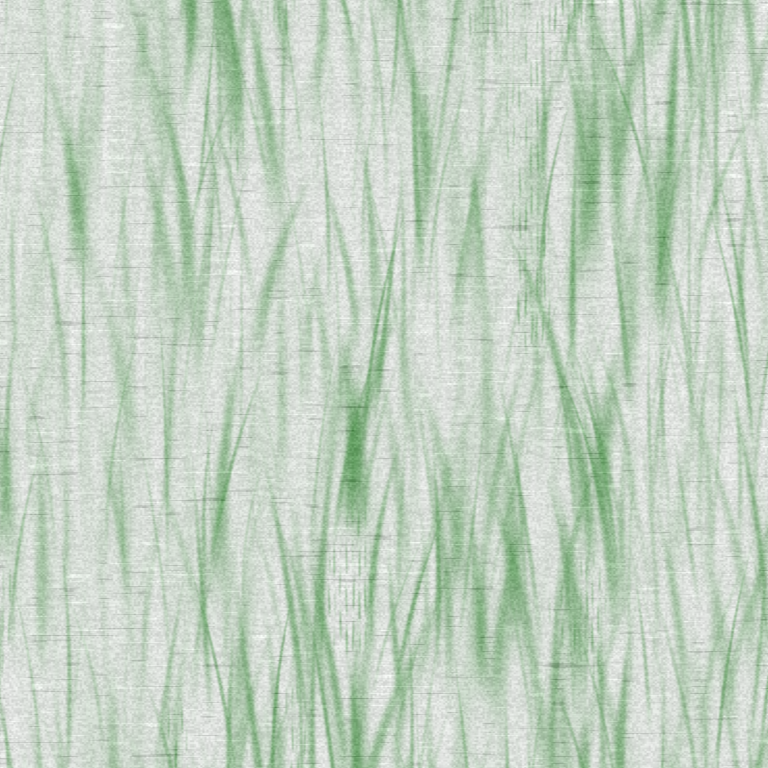
Write a WebGL 2 fragment shader that draws this texture.

```glsl
#version 300 es
precision highp float;
// Translucent green grass blades over pale woven linen.
// Layers of arched soft strokes, one per column cell, add up to an ink density;
// stretched noise supplies fibres, crosswise threads and grain.

#define LAYERS 10
#define REACH 3
#define COLUMN 0.045
#define BLADE_LENGTH 0.42
#define BLADE_WIDTH 0.0046
#define BLADE_INK 0.86
#define FIBRE_INK 0.13
#define NICK_INK 0.75
#define GRAIN 0.11
#define THREAD 0.10
#define LINEN vec3(0.885, 0.892, 0.885)
#define GREEN vec3(0.35, 0.60, 0.345)

uniform vec2 u_resolution;
out vec4 fragColor;

// Integer hash giving three values in 0..1
vec3 hash3(ivec3 cell) {
    uvec3 v = uvec3(cell) * 1664525u + 1013904223u;
    v.x += v.y * v.z; v.y += v.z * v.x; v.z += v.x * v.y;
    v ^= v >> 16u;
    v.x += v.y * v.z; v.y += v.z * v.x; v.z += v.x * v.y;
    return vec3(v >> 8u) / 16777216.0;
}

float noise(vec2 p, int seed) {
    ivec2 i = ivec2(floor(p));
    vec2 f = fract(p);
    f = f * f * (3.0 - 2.0 * f);
    float a = hash3(ivec3(i, seed)).x;
    float b = hash3(ivec3(i + ivec2(1, 0), seed)).x;
    float c = hash3(ivec3(i + ivec2(0, 1), seed)).x;
    float d = hash3(ivec3(i + ivec2(1, 1), seed)).x;
    return mix(mix(a, b, f.x), mix(c, d, f.x), f.y);
}

// Ink of one layer of long arched blades
float bladeLayer(vec2 p, int layer, float pixel) {
    float ink = 0.0;
    int home = int(floor(p.x / COLUMN));
    for (int k = -REACH; k <= REACH; k++) {
        int column = home + k;
        float shift = hash3(ivec3(column, 71, layer)).x;
        float along = p.y / BLADE_LENGTH + shift;
        int row = int(floor(along));
        ivec3 id = ivec3(column, row, layer);
        vec3 form = hash3(id);
        vec3 look = hash3(id + ivec3(0, 500, 100));
        float t = fract(along) / mix(0.6, 1.0, form.x);
        if (t >= 1.0) continue;

        // Centre line: lean plus a bend that grows towards the tip
        float root = (float(column) + form.y) * COLUMN;
        float lean = (look.x - 0.5) * 0.20;
        float bend = (form.z - 0.5) * 0.36;
        float centre = root + BLADE_LENGTH * t * (lean + bend * t);

        // Soft profile, tapered and faded at both ends
        float width = BLADE_WIDTH * mix(0.4, 1.7, look.y * look.y) * (1.15 - 0.65 * t);
        float d = (p.x - centre) / max(width, 0.6 * pixel);
        float fade = smoothstep(0.0, 0.4, t) * (1.0 - smoothstep(0.45, 1.0, t));
        float tuft = noise(vec2(root * 8.0, (float(row) - shift) * BLADE_LENGTH * 4.0), 11);
        float strength = mix(0.15, 0.85, look.z) * smoothstep(0.15, 0.8, tuft) * 1.5;
        ink += exp(-0.5 * d * d) * fade * strength;
    }
    return ink * BLADE_INK;
}

// Small clustered clefts of short dark strokes
float nicks(vec2 p, float pixel) {
    vec2 size = vec2(0.008, 0.055);
    float column = floor(p.x / size.x);
    float along = p.y / size.y + hash3(ivec3(int(column), 3, 31)).x;
    vec3 h = hash3(ivec3(int(column), int(floor(along)), 37));
    float t = fract(along);
    float centre = (column + 0.35 + 0.3 * h.x + (h.y - 0.5) * (t - 0.5) * 0.5) * size.x;
    float d = (p.x - centre) / max(0.0012, 0.6 * pixel);
    float cluster = smoothstep(0.74, 0.9, noise(p * vec2(13.0, 5.0), 41));
    return exp(-0.5 * d * d) * smoothstep(0.0, 0.3, t) * smoothstep(1.0, 0.5, t) * h.z * cluster;
}

void main() {
    vec2 p = gl_FragCoord.xy / u_resolution.y;
    float pixel = 1.0 / u_resolution.y;

    // Blades
    float ink = 0.0;
    for (int layer = 0; layer < LAYERS; layer++) {
        ink += bladeLayer(p + vec2(0.0173, 0.137) * float(layer), layer, pixel);
    }

    // Upright fibres within a drifting haze
    float sway = (noise(p * vec2(3.0, 2.0), 5) - 0.5) * 0.06;
    float fibre = noise(vec2((p.x + sway) * 130.0, p.y * 5.0), 7);
    float haze = smoothstep(0.25, 0.8, noise(p * vec2(7.0, 3.0), 9));
    ink += FIBRE_INK * fibre * (0.25 + haze);
    ink += NICK_INK * nicks(p, pixel);

    vec3 colour = mix(LINEN, GREEN, 1.0 - exp(-ink));

    // Weave: fine grain and sparse crosswise threads, dark and light
    float grain = noise(p * vec2(370.0, 430.0), 13) - 0.5;
    float weft = noise(p * vec2(45.0, 400.0), 17) - 0.5;
    float darkThread = smoothstep(0.84, 0.97, noise(p * vec2(22.0, 330.0), 19));
    float lightThread = smoothstep(0.84, 0.97, noise(p * vec2(20.0, 330.0), 23));
    colour += GRAIN * grain + 0.04 * weft + THREAD * (0.6 * lightThread - darkThread);

    fragColor = vec4(clamp(colour, 0.0, 1.0), 1.0);
}
```
